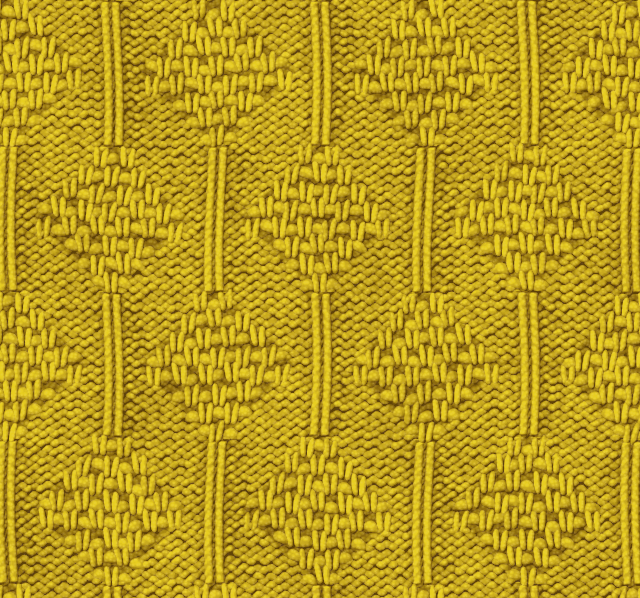
This pattern is drawn by a Shadertoy shader. Its source:

```glsl
// Mustard knitted fabric: staggered moss-stitch diamonds joined by narrow ribs
// on a purl ground. Each stitch is a rounded bump in a height field, which is
// then lit from the upper left and mapped to a ramp of yarn colours.

const float TAU = 6.28319;
const vec2 HALF_REPEAT = vec2(0.174, 0.2444);  // in canvas heights
const vec2 ORIGIN = vec2(0.187, 0.0223);
const vec2 STITCHES = vec2(8.0, 16.0);         // stitches and rows per half repeat

vec2 hash2(vec2 p) {
    vec3 q = fract(p.xyx * vec3(0.1031, 0.103, 0.0973));
    q += dot(q, q.yzx + 33.33);
    return fract((q.xx + q.yz) * q.zy);
}

// Distance to the nearest of one scattered point per cell
float cellular(vec2 p) {
    vec2 cell = floor(p);
    float nearest = 2.0;
    for (int k = 0; k < 9; k++) {
        vec2 id = cell + vec2(k % 3 - 1, k / 3 - 1);
        nearest = min(nearest, distance(p, id + hash2(id + 19.0)));
    }
    return nearest;
}

// Stitch position relative to the diamond; ribs lie at x = -8 and 8
vec2 motifPosition(vec2 s) {
    float band = floor(s.y / STITCHES.y);
    float x = mod(s.x - band * STITCHES.x + 8.0, 16.0) - 8.0;
    return vec2(x, s.y - band * STITCHES.y - 8.0);
}

float diamond(vec2 m) {
    return abs(m.x) / 6.0 + abs(m.y) / 8.8 - 1.0;
}

// Arched bump of yarn, 1 at the crown and 0 at the rim
float bump(vec2 q, vec2 radius, float arch) {
    q.y += arch * q.x * q.x;
    q /= radius;
    return max(0.0, 1.0 - dot(q, q));
}

// Two upright legs of a knit stitch, closer together at the foot
float knitLegs(vec2 q) {
    float across = (abs(q.x) - 0.31 - 0.06 * q.y) / 0.29;
    float along = q.y / 1.25;
    return max(0.0, 1.0 - across * across - along * along * along * along);
}

// Each purl row is a wavy strand of alternating crests and troughs
float purlGround(vec2 s) {
    vec2 cell = floor(s * vec2(2.0, 1.0));
    float h = 0.0;
    for (int j = -1; j <= 1; j++)
    for (int i = -2; i <= 2; i++) {
        vec2 id = cell + vec2(i, j);
        float side = 1.0 - 2.0 * mod(id.x, 2.0);
        vec2 jitter = hash2(id) - 0.5;
        vec2 q = s - vec2(0.5 * id.x + 0.25, id.y + 0.5 + 0.21 * side);
        q -= vec2(0.18, 0.22) * jitter;
        q.y += 0.6 * jitter.x * q.x;
        h = max(h, bump(q, vec2(0.5, 0.48), 0.7 * side) * (1.0 + 0.4 * jitter.y));
    }
    return h;
}

// Double moss: knit legs and purl bumps alternate in blocks two rows tall
float mossDiamond(vec2 s) {
    vec2 cell = floor(vec2(s.x + 0.5, s.y * 0.5));
    float h = 0.0;
    for (int k = 0; k < 9; k++) {
        vec2 id = cell + vec2(k % 3 - 1, k / 3 - 1);
        vec2 center = vec2(id.x, 2.0 * id.y + 1.0);
        if (diamond(motifPosition(center)) > 0.0) continue;
        vec2 jitter = hash2(id + 71.0) - 0.5;
        vec2 q = s - center - vec2(0.3, 0.7) * jitter;
        q += vec2(0.15 * jitter.y, 0.9 * jitter.x) * q.yx;
        float knit = 1.35 * knitLegs(q);
        float purl = 1.25 * bump(q + vec2(0.0, 0.2), vec2(0.68, 0.72), 0.6);
        h = max(h, (mod(id.x + id.y, 2.0) < 0.5 ? knit : purl) * (1.0 + 0.3 * jitter.x));
    }
    return h;
}

// Pair of twisted chains running up the rib
float rib(vec2 m) {
    float d = 8.0 - abs(m.x);
    float across = (d - 0.42) / 0.39;
    float twist = 0.9 + 0.1 * cos(TAU * (m.y + 0.9 * d));
    float ends = smoothstep(8.0, 7.6, abs(m.y));
    return 1.4 * max(0.0, 1.0 - across * across) * twist * ends;
}

float fabricHeight(vec2 s) {
    vec2 m = motifPosition(s);
    float inside = smoothstep(0.05, -0.1, diamond(m));
    float besideRib = smoothstep(1.2, 0.6, 8.0 - abs(m.x));
    float ground = purlGround(s) * (1.0 - 0.75 * inside) * (1.0 - 0.5 * besideRib);
    return max(max(ground, mossDiamond(s)), rib(m));
}

vec3 yarnColor(float tone) {
    vec3 c = mix(vec3(0.37, 0.26, 0.03), vec3(0.55, 0.42, 0.06), smoothstep(0.08, 0.3, tone));
    c = mix(c, vec3(0.66, 0.54, 0.07), smoothstep(0.28, 0.48, tone));
    c = mix(c, vec3(0.79, 0.67, 0.12), smoothstep(0.46, 0.68, tone));
    return mix(c, vec3(0.91, 0.81, 0.13), smoothstep(0.68, 0.96, tone));
}

void mainImage(out vec4 fragColor, in vec2 fragCoord) {
    vec2 s = (fragCoord / iResolution.y - ORIGIN) / HALF_REPEAT * STITCHES;
    // Gentle unevenness of the hand-worked fabric
    s += vec2(0.18, 0.2) * sin(s.yx * vec2(0.21, 0.37) + 0.6 * sin(0.3 * s.xy));
    // Relief lighting, with soft shadows beside the ribs and a slow sheen
    float h = fabricHeight(s);
    float slope = h - fabricHeight(s + vec2(-0.08, 0.14));
    float x = motifPosition(s).x;
    float shadow = smoothstep(3.5, 0.7, x + 8.0) + 0.5 * smoothstep(2.5, 0.7, 8.0 - x);
    shadow *= smoothstep(1.1, 0.6, h);
    float sheen = sin(0.31 * s.x + sin(0.13 * s.y)) * sin(0.19 * s.y + 1.0);
    float fuzz = 0.45 - cellular(s * vec2(3.2, 2.4));
    float tone = 0.03 + 0.73 * sqrt(h + 0.01) + 0.38 * slope - 0.16 * shadow;
    tone += 0.04 * sheen + 0.28 * fuzz;
    fragColor = vec4(yarnColor(tone) + vec3(0.0, 0.0, 0.2 * max(fuzz, 0.0)), 1.0);
}
```
